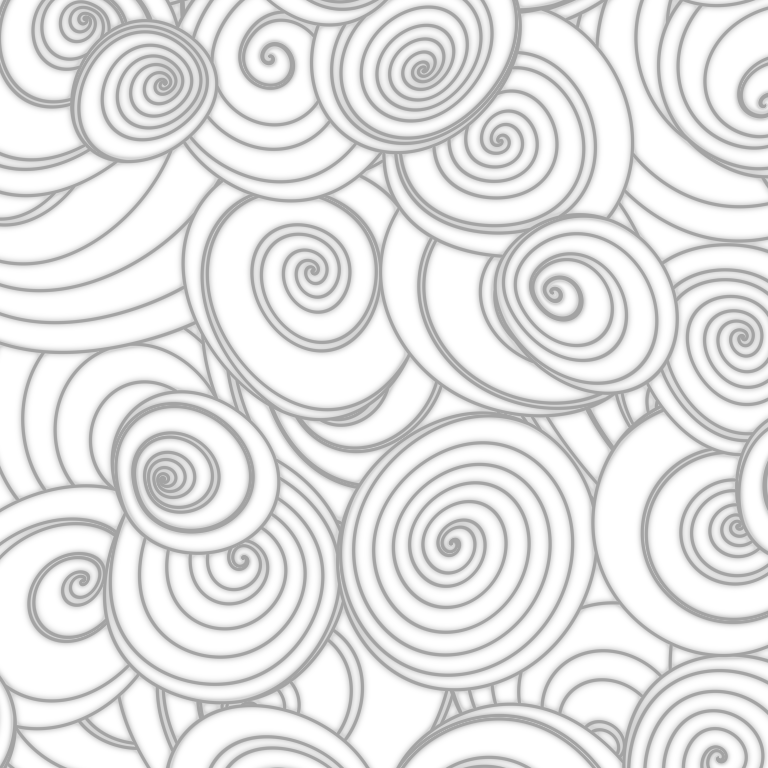
A WebGL 2 fragment shader for this pattern:

```glsl
#version 300 es
precision highp float;

uniform vec2 u_resolution;
out vec4 outColor;

const float TAU = 6.2831853;

float hash(vec2 p) {
    return fract(sin(dot(p, vec2(127.1, 311.7))) * 43758.5453);
}

// Relative radius in nested off-centre rings, then the phases of two spiral strands.
vec3 swirlField(vec2 q, vec2 shift, float radius, float turns, float spin, float seed) {
    float b = dot(q, shift);
    float c = 1.0 - dot(shift, shift);
    float angle = atan(q.y, q.x);
    float r = (sqrt(b * b + c * dot(q, q)) - b) / (c * radius);
    r *= 1.0 + 0.035 * sin(2.0 * angle + TAU * seed) + 0.02 * sin(3.0 * angle + 17.0 * seed);
    float phase = turns * sqrt(r) + spin * angle / TAU + seed;
    float gap = 0.31 + 0.25 * sin(4.0 * r + 40.0 * seed);
    return vec3(r, phase, phase - gap);
}

// Line core in x, soft halo in y.
vec2 stroke(float d) {
    float px = 0.7 / u_resolution.y;
    return vec2(1.0 - smoothstep(0.0021 - px, 0.0021 + px, d), exp(-d * d / 0.00003));
}

vec2 addStroke(vec2 ink, float d) {
    vec2 s = stroke(d);
    return vec2(max(ink.x, s.x), ink.y + s.y);
}

// Paints one swirl disc over the ink below it.
vec2 paintSwirl(vec2 ink, vec2 p, vec2 id, float layer, float radius) {
    float seed = hash(id + 3.7);
    float lean = TAU * hash(id + 8.1);
    float amount = layer < 0.5 ? mix(0.45, 0.65, seed) : mix(0.1, 0.42, seed);
    vec2 shift = amount * vec2(cos(lean), sin(lean));
    float turns = (layer < 0.5 ? 4.8 : 3.5) + 1.5 * hash(id + 5.3);
    float spin = hash(id + 9.4) < 0.5 ? -1.0 : 1.0;
    vec2 q = p + shift * radius;

    // Slopes turn field values into distances; round() removes the angle seam.
    float e = 0.0004;
    vec3 f = swirlField(q, shift, radius, turns, spin, seed);
    vec3 dx = swirlField(q + vec2(e, 0.0), shift, radius, turns, spin, seed) - f;
    vec3 dy = swirlField(q + vec2(0.0, e), shift, radius, turns, spin, seed) - f;
    dx.yz -= round(dx.yz);
    dy.yz -= round(dy.yz);
    vec3 slope = max(sqrt(dx * dx + dy * dy) / e, 0.001);

    float edge = (f.x - 1.0) / slope.x;
    vec2 strands = abs(fract(f.yz + 0.5) - 0.5) / slope.yz;
    vec2 inner = addStroke(stroke(strands.x), strands.y);
    float px = 0.7 / u_resolution.y;
    ink = mix(inner, ink, smoothstep(-px, px, edge));
    return addStroke(ink, abs(edge));
}

void main() {
    vec2 p = gl_FragCoord.xy / u_resolution.y;
    p += 0.009 * sin(p.yx * vec2(11.0, 13.0) + vec2(0.4, 2.1));
    vec2 ink = vec2(0.0);

    // Wide swirls at the back, smaller and sparser ones in front.
    for (int i = 0; i < 3; i++) {
        float layer = float(i);
        float cell = i == 0 ? 0.36 : (i == 1 ? 0.30 : 0.27);
        vec2 g = p / cell + layer * vec2(0.37, 0.61);
        for (int y = -1; y <= 1; y++) {
            for (int x = -1; x <= 1; x++) {
                vec2 corner = floor(g) + vec2(x, y);
                vec2 id = corner + 31.0 * layer;
                if (hash(id + 1.9) < (i == 0 ? 0.0 : (i == 1 ? 0.18 : 0.45))) continue;
                vec2 jitter = vec2(hash(id), hash(id + 6.6)) - 0.5;
                vec2 centre = corner + 0.5 + 0.45 * jitter;
                float size = hash(id + 2.2);
                float radius = i == 0 ? mix(0.75, 0.95, size)
                             : (i == 1 ? mix(0.44, 0.6, size) : mix(0.34, 0.5, size));
                ink = paintSwirl(ink, (g - centre) * cell, id, layer, radius * cell);
            }
        }
    }

    float paper = 1.0 - 0.17 * min(ink.y, 1.0);
    outColor = vec4(vec3(mix(paper, 0.64, ink.x)), 1.0);
}
```
